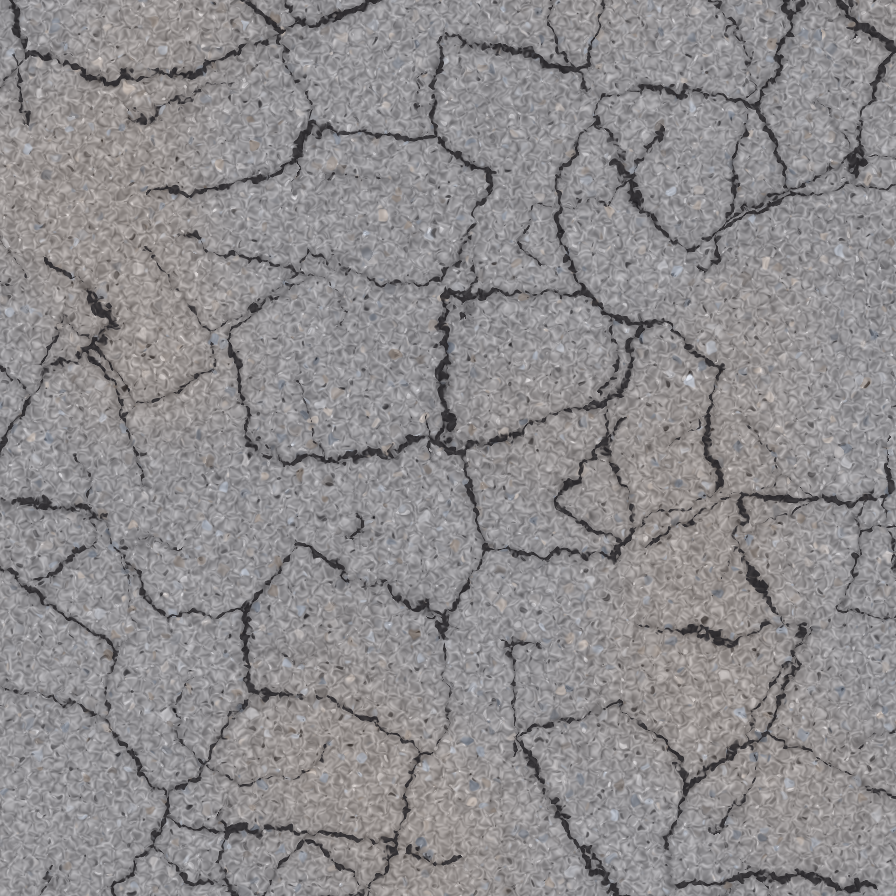
A WebGL 2 fragment shader for this texture:

```glsl
#version 300 es
precision highp float;

#define CELLS 6.2          // slabs across the canvas
#define CRACK_WIDTH 0.0027 // half width of the main cracks
#define CRACK_SOFT 0.0013  // softness of the crack rim
#define CRACK_SHARE 0.80   // part of the slab borders that broke open
#define HAIR_SHARE 0.24    // part of the finer borders that broke open
#define GRAIN 0.20         // contrast of the finest grit
#define STONES 70.0        // stone grid cells across the canvas
#define PITS 95.0          // pit grid cells across the canvas
#define BASE vec3(0.582, 0.575, 0.584)
#define CRACK_TONE vec3(0.150, 0.143, 0.155)
#define WARM vec3(0.022, 0.002, -0.020)

uniform vec2 u_resolution;
out vec4 fragColor;

vec2 hash2(vec2 cell) {
    uvec2 v = uvec2(ivec2(cell)) * 1664525u + 1013904223u;
    v.x += v.y * 1664525u;
    v.y += v.x * 1664525u;
    v ^= v >> 16u;
    v.x += v.y * 1664525u;
    v.y += v.x * 1664525u;
    v ^= v >> 16u;
    return vec2(v & 65535u) / 65536.0;
}

float cornerSlope(vec2 cell, vec2 offset) {
    float angle = 6.2832 * hash2(cell).x;
    return dot(vec2(cos(angle), sin(angle)), offset);
}

float gradientNoise(vec2 p) {
    vec2 i = floor(p), f = p - i;
    vec2 u = f * f * f * (f * (f * 6.0 - 15.0) + 10.0);
    vec2 e = vec2(1.0, 0.0);
    float low = mix(cornerSlope(i, f), cornerSlope(i + e, f - e), u.x);
    float high = mix(cornerSlope(i + e.yx, f - e.yx), cornerSlope(i + 1.0, f - 1.0), u.x);
    return mix(low, high, u.y);
}

vec2 noise2(vec2 p) {
    return vec2(gradientNoise(p), gradientNoise(p + vec2(37.3, 91.7)));
}

// Depth inside the open borders of a Voronoi net, in canvas units.
float crackDepth(vec2 p, float cells, float share, float halfWidth) {
    vec2 q = p * cells, base = floor(q), f = q - base;
    vec2 home = vec2(0.0), toHome = vec2(8.0);
    for (int y = -1; y <= 1; y++)
    for (int x = -1; x <= 1; x++) {
        vec2 g = vec2(x, y);
        vec2 r = g + hash2(base + g) - f;
        if (dot(r, r) < dot(toHome, toHome)) { home = g; toHome = r; }
    }
    float depth = -1.0;
    for (int y = -2; y <= 2; y++)
    for (int x = -2; x <= 2; x++) {
        vec2 g = home + vec2(x, y);
        vec2 r = g + hash2(base + g) - f;
        vec2 across = r - toHome;
        vec2 border = hash2(2.0 * base + home + g + 500.0);
        if (dot(across, across) < 1e-5 || border.x > share) continue;
        float d = dot(0.5 * (toHome + r), normalize(across)) / cells;
        depth = max(depth, halfWidth * mix(0.4, 1.1, border.y) - d);
    }
    return depth;
}

// Scattered blobs: x is coverage, y and z are random values of the blob.
vec3 scatter(vec2 p, float share, float minRadius, float maxRadius) {
    vec2 base = floor(p), f = p - base;
    vec3 blob = vec3(0.0);
    for (int y = -1; y <= 1; y++)
    for (int x = -1; x <= 1; x++) {
        vec2 cell = base + vec2(x, y);
        vec2 pick = hash2(cell + 900.0), look = hash2(cell + 1700.0);
        if (pick.x > share) continue;
        vec2 r = vec2(x, y) + hash2(cell) - f;
        float radius = mix(minRadius, maxRadius, pick.y * pick.y);
        float cover = 1.0 - smoothstep(radius - 0.10, radius + 0.10, length(r));
        if (cover > blob.x) blob = vec3(cover, look);
    }
    return blob;
}

void main() {
    vec2 p = gl_FragCoord.xy / min(u_resolution.x, u_resolution.y);

    // Grit on turned, bent grids, and broad stains
    vec2 rough = p + 0.006 * noise2(p * 95.0);
    vec2 turned = mat2(0.8, 0.6, -0.6, 0.8) * rough;
    float fine = gradientNoise(turned * 225.0);
    float medium = gradientNoise(rough * 112.0 + 13.0);
    float tone = GRAIN * fine + 0.13 * medium + 0.06 * gradientNoise(turned * 47.0);
    tone += 0.022 * gradientNoise(p * 5.0 + 70.0);
    float warmth = smoothstep(-0.1, 0.5, gradientNoise(p * 3.2 + 20.0));
    vec3 color = BASE + tone + WARM * (warmth - 0.15);

    // Stones, small chips and pits
    vec3 stone = scatter(rough * STONES, 0.42, 0.10, 0.42);
    vec3 stoneColor = BASE + mix(-0.13, 0.19, stone.y) + WARM * (4.0 * stone.z - 2.0) + 0.5 * tone;
    color = mix(color, stoneColor, 0.75 * stone.x);
    vec3 chip = scatter(turned * PITS * 1.5 + 80.0, 0.30, 0.12, 0.36);
    color += chip.x * mix(-0.13, 0.17, chip.y);
    vec3 pit = scatter(rough * PITS + 40.0, 0.26, 0.08, 0.28);
    color -= pit.x * mix(0.06, 0.28, pit.y);

    // Jagged crack paths that swell, crumble and fade
    vec2 bent = p + 0.036 * noise2(p * 6.0) + 0.015 * noise2(p * 21.0);
    bent += 0.009 * noise2(turned * 52.0) + 0.005 * noise2(p * 118.0 + 9.0);
    float swell = min(gradientNoise(p * 11.0 + 5.0), 0.25) + 0.5 * gradientNoise(p * 38.0);
    float mainCrack = crackDepth(bent, CELLS, CRACK_SHARE, CRACK_WIDTH) + 0.0042 * swell;
    float hairCrack = crackDepth(bent + 3.7, CELLS * 1.5, HAIR_SHARE, 0.5 * CRACK_WIDTH);
    hairCrack += 0.007 * min(gradientNoise(p * 5.5 + 50.0) - 0.08, 0.1);
    float depth = max(mainCrack, hairCrack) + 0.0048 * medium + 0.0032 * fine;

    float rim = smoothstep(-0.008, 0.0, depth);
    float core = smoothstep(-CRACK_SOFT, CRACK_SOFT, depth);
    color -= 0.07 * rim;
    float crumbs = clamp(0.88 + 0.5 * fine, 0.0, 1.0);
    color = mix(color, CRACK_TONE + 0.5 * max(tone, -0.1), core * crumbs);
    fragColor = vec4(clamp(color, 0.0, 1.0), 1.0);
}
```
